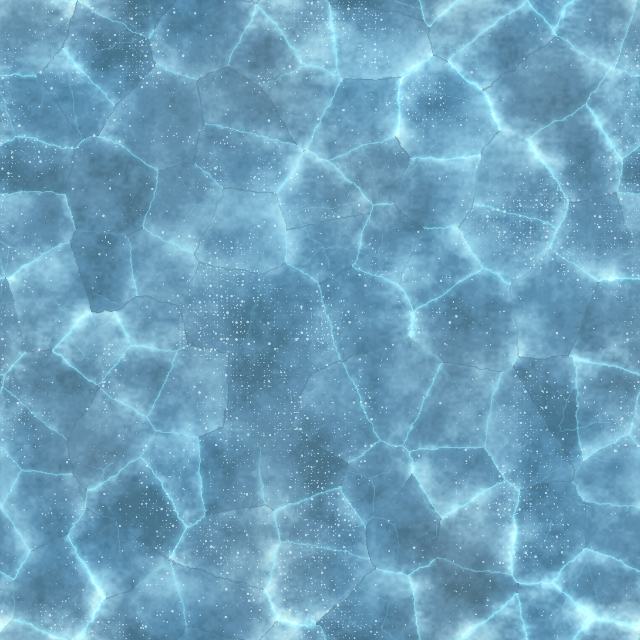
This texture is drawn by a WebGL 2 fragment shader. Its source:

```glsl
#version 300 es
precision highp float;
// Tiling sheet of fractured ice: cloudy plates, glowing cracks, faint veins and frost specks.

uniform vec2 u_resolution;
out vec4 fragColor;

const float PLATES = 9.0;         // plates per side
const float VEINS = 15.0;         // inner vein cells per side
const float JITTER = 0.95;        // irregularity of the plates
const float WOBBLE = 0.15;        // roughness of the cracks, in plates
const float GLOW_WIDTH = 0.17;    // reach of the light into a plate
const float HALO_WIDTH = 0.04;    // tight light around a crack
const float LINE_WIDTH = 0.010;   // half width of a crack
const float BASE_TONE = 0.25;
const float GLOW_GAIN = 0.80;
const float CLOUD_GAIN = 1.0;
const float PLATE_GAIN = 0.16;
const float GRAIN_GAIN = 0.08;
const vec3 DEEP = vec3(0.29, 0.455, 0.545);
const vec3 BLUE = vec3(0.38, 0.57, 0.69);
const vec3 PALE = vec3(0.58, 0.79, 0.88);
const vec3 LIGHT = vec3(0.82, 0.98, 0.99);
const vec3 CYAN = vec3(0.50, 0.86, 0.94);
const vec3 SEAM = vec3(0.32, 0.46, 0.54);
const vec3 FROST = vec3(0.86, 0.96, 0.99);

struct Crack {
    float dist;      // distance to the nearest crack
    float strength;  // brightness of that crack
    float glow;      // light summed from all sides
    float plate;     // random value of the plate
};

float hash(vec2 p) {
    return fract(sin(dot(p, vec2(127.1, 311.7))) * 43758.5);
}

// Value noise that wraps after a whole number of periods
float noise(vec2 uv, float period, float seed) {
    vec2 p = uv * period;
    vec2 i = floor(p);
    vec2 f = p - i;
    f = f * f * (3.0 - 2.0 * f);
    vec2 a = mod(i, period) + seed;
    vec2 b = mod(i + 1.0, period) + seed;
    return mix(mix(hash(a), hash(vec2(b.x, a.y)), f.x),
               mix(hash(vec2(a.x, b.y)), hash(b), f.x), f.y);
}

float fbm(vec2 uv, float period, float seed) {
    float sum = 0.0, weight = 0.5, total = 0.0;
    for (int i = 0; i < 5; i++) {
        sum += weight * noise(uv, period, seed);
        total += weight;
        weight *= 0.7;
        period *= 2.0;
        seed += 17.3;
    }
    return sum / total;
}

vec2 site(vec2 cell, float count) {
    vec2 id = mod(cell, count);
    return cell + 0.5 + JITTER * (vec2(hash(id + 3.1), hash(id + 71.7)) - 0.5);
}

// Wrapped Voronoi plates with a random brightness for every border
Crack cracks(vec2 p, float count) {
    vec2 base = floor(p), home = base, center = p;
    float best = 9.0;
    for (int y = -1; y <= 1; y++)
    for (int x = -1; x <= 1; x++) {
        vec2 cell = base + vec2(x, y);
        vec2 s = site(cell, count);
        float d = distance(s, p);
        if (d < best) { best = d; home = cell; center = s; }
    }
    float own = hash(mod(home, count) + 11.9);
    Crack c = Crack(9.0, 0.0, 0.0, own);
    for (int y = -2; y <= 2; y++)
    for (int x = -2; x <= 2; x++) {
        if (x == 0 && y == 0) continue;
        vec2 cell = home + vec2(x, y);
        vec2 s = site(cell, count);
        float other = hash(mod(cell, count) + 11.9);
        float d = dot(0.5 * (center + s) - p, normalize(s - center));
        float strength = smoothstep(0.1, 0.85, fract(own + other));
        float side = mix(0.15, 1.1, fract(own * 7.0 + other * 3.0));
        c.glow += strength * side * exp(-d / GLOW_WIDTH);
        if (d < c.dist) { c.dist = d; c.strength = strength; }
    }
    return c;
}

// Clustered frost specks, one possible speck per grid cell
float specks(vec2 uv, float count, float density) {
    vec2 p = uv * count;
    vec2 id = mod(floor(p), count);
    vec2 center = 0.3 + 0.4 * vec2(hash(id + 5.3), hash(id + 37.9));
    float size = hash(id + 91.1);
    float radius = mix(0.10, 0.26, size * size * size);
    float soft = 0.45 * count / u_resolution.y;
    float dotMask = 1.0 - smoothstep(radius - soft, radius + soft, distance(fract(p), center));
    return dotMask * step(hash(id + 53.7), density) * mix(0.4, 1.0, size);
}

void main() {
    vec2 uv = gl_FragCoord.xy / u_resolution;
    float pixel = 1.0 / u_resolution.y;
    vec2 wobble = vec2(fbm(uv, 26.0, 2.0), fbm(uv, 26.0, 47.0)) - 0.5;
    Crack c = cracks(uv * PLATES + WOBBLE * wobble, PLATES);

    // Plate body: clouds, grain and light leaking in from the cracks
    float cloud = fbm(uv, 12.0, 130.0);
    float region = smoothstep(0.2, 0.8, noise(uv, 6.0, 210.0));
    float lit = mix(0.35, 1.3, region);
    float glow = c.glow * lit * mix(0.35, 1.5, smoothstep(0.28, 0.72, cloud));
    glow = 1.0 - exp(-glow);
    float tone = BASE_TONE + GLOW_GAIN * glow + CLOUD_GAIN * (cloud - 0.5)
               + PLATE_GAIN * (c.plate - 0.5) + GRAIN_GAIN * (noise(uv, 256.0, 7.0) - 0.5);
    vec3 color = mix(DEEP, BLUE, smoothstep(-0.05, 0.32, tone));
    color = mix(color, PALE, clamp((tone - 0.3) / 0.45, 0.0, 1.0));
    color = mix(color, LIGHT, clamp((tone - 0.75) / 0.4, 0.0, 1.0));
    color += vec3(0.025, -0.003, -0.02) * (noise(uv, 7.0, 310.0) - 0.5) * 2.0;

    // Faint veins inside the plates
    Crack v = cracks(uv * VEINS + 2.0 * WOBBLE * wobble, VEINS);
    float veinWidth = max(0.022, VEINS * pixel);
    float vein = (1.0 - smoothstep(0.0, veinWidth, v.dist)) * v.strength;
    color = mix(color, CYAN, 0.35 * vein * smoothstep(0.45, 0.75, noise(uv, 10.0, 400.0)));

    // Cracks: bright cyan where lit, thin grey seams elsewhere
    float power = c.strength * lit;
    float lineWidth = max(LINE_WIDTH, 0.6 * PLATES * pixel);
    float line = 1.0 - smoothstep(0.3 * lineWidth, 1.6 * lineWidth, c.dist);
    color += vec3(0.06, 0.15, 0.14) * power * exp(-c.dist / HALO_WIDTH);
    vec3 lineColor = mix(SEAM, mix(CYAN, LIGHT, glow * 0.8), smoothstep(0.03, 0.3, power));
    color = mix(color, lineColor, line * mix(0.4, 0.75, min(power, 1.0)));

    // Frost
    float cluster = smoothstep(0.47, 0.7, fbm(uv, 6.0, 500.0));
    float frost = max(specks(uv, 120.0, 0.02 + 0.5 * cluster), specks(uv, 190.0, 0.03 + 0.5 * cluster));
    color = mix(color, FROST, 0.75 * frost);

    fragColor = vec4(clamp(color, 0.0, 1.0), 1.0);
}
```
